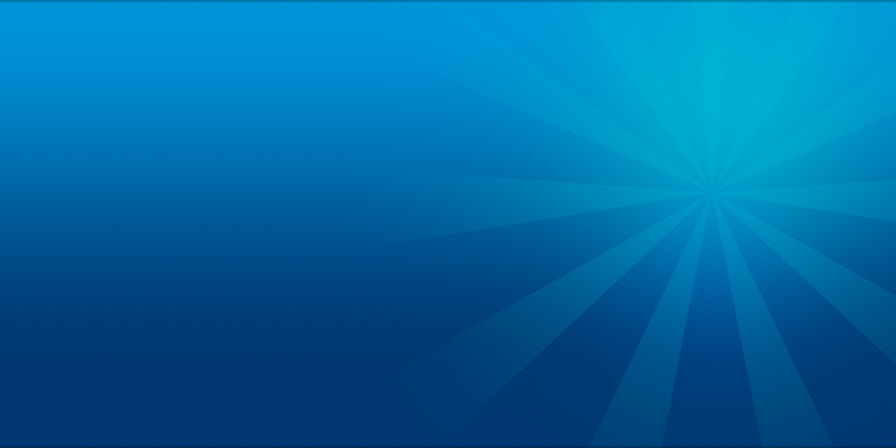
Give the GLSL for this background, as a Shadertoy shader.

```glsl
const float PI = 3.14159265;
const vec3 DEEP_BLUE = vec3(0.0, 0.218, 0.45);
const vec3 SKY_BLUE = vec3(0.0, 0.58, 0.85);
const vec3 CYAN = vec3(0.0, 0.74, 0.83);
const vec3 BLUE_LIGHT = vec3(0.0, 0.03, 0.08);

float glow(vec2 p, vec2 center, float spread) {
    vec2 d = p - center;
    return exp(-dot(d, d) / spread);
}

// Mirrored fan of rays that widens slightly towards the bottom
float sunRays(vec2 d, float halfWidth, float pixel) {
    float turn = abs(atan(d.x, d.y)) / PI;
    float index = turn * (6.2 - 0.7 * turn);
    float offset = abs(fract(index + 0.5) - 0.5);
    float edge = (halfWidth - offset) * PI / 5.5 * length(d);
    return smoothstep(-pixel, pixel, edge);
}

// Fine rippled lines climbing to the right
float rippleLines(vec2 p, float spacing, float wavelength, float amplitude) {
    vec2 along = normalize(vec2(0.8, 0.6));
    float across = dot(p, vec2(-along.y, along.x));
    float ripple = amplitude * sin(2.0 * PI * dot(p, along) / wavelength);
    return sin(2.0 * PI * (across + ripple) / spacing);
}

void mainImage(out vec4 fragColor, in vec2 fragCoord) {
    vec2 p = fragCoord / iResolution.y;
    p.x *= 2.0 * iResolution.y / iResolution.x;
    float pixel = 1.0 / iResolution.y;

    // Vertical gradient
    vec3 color = mix(DEEP_BLUE, SKY_BLUE, smoothstep(0.17, 1.0, p.y));

    // Cyan light around the hub, blue light beneath it
    color = mix(color, CYAN, 0.74 * glow(p, vec2(1.62, 0.76), 0.12));
    color += BLUE_LIGHT * glow(p, vec2(1.6, 0.38), 0.05);

    // Rays fading with distance from the hub
    vec2 fromHub = p - vec2(1.589, 0.57);
    float fade = 1.0 - smoothstep(0.2, 0.88, length(fromHub));
    color = mix(color, CYAN, 0.19 * fade * sunRays(fromHub, 0.2, pixel));

    // Surface texture
    color += vec3(0.0, 0.008, 0.008) * rippleLines(p, 0.0108, 0.055, 0.003);

    // Dark rim along the top and bottom
    float rim = min(p.y, 1.0 - p.y);
    color *= mix(0.75, 1.0, smoothstep(0.0, 0.008, rim));

    fragColor = vec4(clamp(color, 0.0, 1.0), 1.0);
}
```
